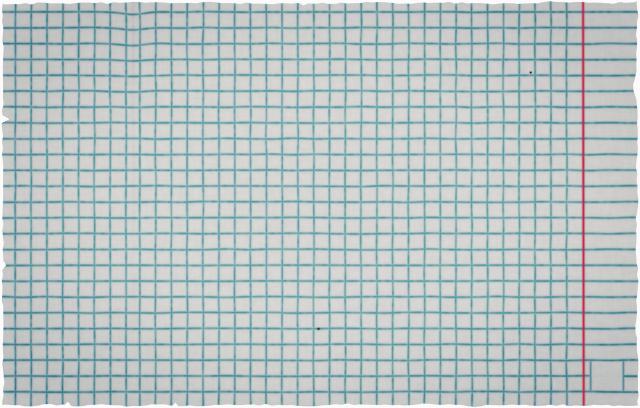
Reproduce this pattern procedurally as a Shadertoy shader.

```glsl
// A torn sheet of squared notebook paper with teal rules and a red margin line.

// Canvas size measured in grid squares
const vec2 SHEET = vec2(40.48, 25.78);
const float FOLD_X = 8.43;
const float MARGIN_X = 36.9;

const vec3 BACKDROP = vec3(0.985);
const vec3 PAPER_CENTRE = vec3(0.85, 0.84, 0.83);
const vec3 PAPER_CORNER = vec3(0.75, 0.755, 0.75);
const vec3 INK_CENTRE = vec3(0.34, 0.61, 0.64);
const vec3 INK_CORNER = vec3(0.20, 0.46, 0.53);
const vec3 MARGIN_RED = vec3(0.74, 0.13, 0.25);

float hash(vec2 p) {
    p = fract(p * vec2(0.1031, 0.1137));
    p += dot(p, p.yx + 33.33);
    return fract((p.x + p.y) * p.x * 17.0);
}

float noise(vec2 p) {
    vec2 cell = floor(p), f = fract(p);
    f = f * f * (3.0 - 2.0 * f);
    float low = mix(hash(cell), hash(cell + vec2(1, 0)), f.x);
    float high = mix(hash(cell + vec2(0, 1)), hash(cell + vec2(1, 1)), f.x);
    return mix(low, high, f.y);
}

// Soft pen stroke around distance zero
float stroke(float d, float width) {
    return exp(-d * d / (width * width));
}

// Signed distance to the nearest whole number
float repeatLine(float x) {
    return fract(x + 0.5) - 0.5;
}

// Softened 0..1 mask of the span from a to b
float span(float x, float a, float b, float soft) {
    return smoothstep(a - soft, a + soft, x) * (1.0 - smoothstep(b - soft, b + soft, x));
}

// Ragged depth of a torn edge at position t
float tear(float t, float seed) {
    float coarse = noise(vec2(t * 0.6, seed));
    float fine = noise(vec2(t * 2.5, seed + 7.0));
    return 0.06 + 0.14 * coarse + 0.1 * fine;
}

float notch(float t, float centre, float width, float depth) {
    return depth * max(0.0, 1.0 - abs(t - centre) / width);
}

// Distance inside the torn outline
float sheetDistance(vec2 p) {
    float left = tear(p.y, 3.0) + notch(p.y, 18.25, 0.25, 0.45) + notch(p.y, 9.0, 0.3, 0.2);
    float right = tear(p.y, 19.0) + notch(p.y, 20.4, 1.0, 0.25);
    float bottom = tear(p.x, 31.0) + notch(p.x, 4.3, 0.2, 0.25) + notch(p.x, 11.1, 0.2, 0.2);
    float top = tear(p.x, 47.0) + notch(p.x, 19.2, 0.3, 0.15);
    vec2 low = p - vec2(left, bottom);
    vec2 high = SHEET - p - vec2(right, top);
    return min(min(low.x, low.y), min(high.x, high.y));
}

// Ink coverage of the squares, with a jump in spacing at the fold
float gridInk(vec2 p, float width) {
    float nearTop = smoothstep(17.0, 25.0, p.y);
    float sag = 0.16 * nearTop * stroke(p.x - FOLD_X, 0.9);
    float wobble = 0.06 * (noise(p * 0.7) - 0.5);
    float phase = p.x < FOLD_X ? 0.975 : 0.843;
    float across = stroke(repeatLine(p.y - 0.02 + sag + wobble), width);
    float down = stroke(repeatLine(p.x - phase + wobble), width * 0.92);
    down *= 1.0 - smoothstep(36.2, 36.3, p.x);
    across *= 0.75 + 0.35 * noise(p * vec2(4.0, 1.0));
    down *= 0.65 + 0.4 * noise(p * vec2(1.0, 4.0));
    return max(across, down);
}

// Pasted square in the lower right corner
float cornerInk(vec2 p, float ink, float width) {
    float cover = span(p.x, 37.35, 39.4, 0.05) * span(p.y, 1.2, 2.9, 0.1);
    float sides = max(stroke(p.x - 37.36, width), stroke(p.x - 39.43, width));
    sides *= span(p.y, 1.05, 3.0, 0.05);
    return max(ink * (1.0 - 0.95 * cover), 0.75 * sides);
}

void mainImage(out vec4 fragColor, in vec2 fragCoord) {
    vec2 uv = fragCoord / iResolution.xy;
    vec2 p = uv * SHEET;
    float pixel = SHEET.y / iResolution.y;
    float width = max(0.075, pixel * 0.8);

    // Paper with darkened corners, fibres and a faint fold
    vec2 fromCentre = 2.0 * uv - 1.0;
    float shade = smoothstep(0.15, 1.7, dot(fromCentre, fromCentre));
    vec3 color = mix(PAPER_CENTRE, PAPER_CORNER, shade);
    float fibre = noise(p * vec2(9.0, 2.0)) + noise(p * vec2(2.0, 9.0)) - 1.0;
    color += 0.016 * fibre;
    color -= 0.03 * stroke(p.x - FOLD_X, 0.12) * uv.y;

    // Teal rules with a faint bleed
    float ink = cornerInk(p, gridInk(p, width), width);
    float bleed = cornerInk(p, gridInk(p, width * 2.2), width);
    vec3 inkColor = mix(INK_CENTRE, INK_CORNER, shade);
    color = mix(color, inkColor, clamp(0.85 * ink + 0.1 * bleed, 0.0, 1.0));

    // Slightly leaning red margin
    float marginX = MARGIN_X + 0.04 * (0.5 - uv.y);
    color = mix(color, MARGIN_RED, 0.92 * stroke(p.x - marginX, max(0.085, pixel * 0.8)));

    // Ink specks
    float specks = stroke(length(p - vec2(33.57, 21.2)), 0.07) + stroke(length(p - vec2(20.15, 5.0)), 0.07);
    color = mix(color, vec3(0.1), min(specks, 1.0));

    // Torn outline
    float inside = smoothstep(-pixel * 0.7, pixel * 0.7, sheetDistance(p));
    fragColor = vec4(mix(BACKDROP, color, inside), 1.0);
}
```
